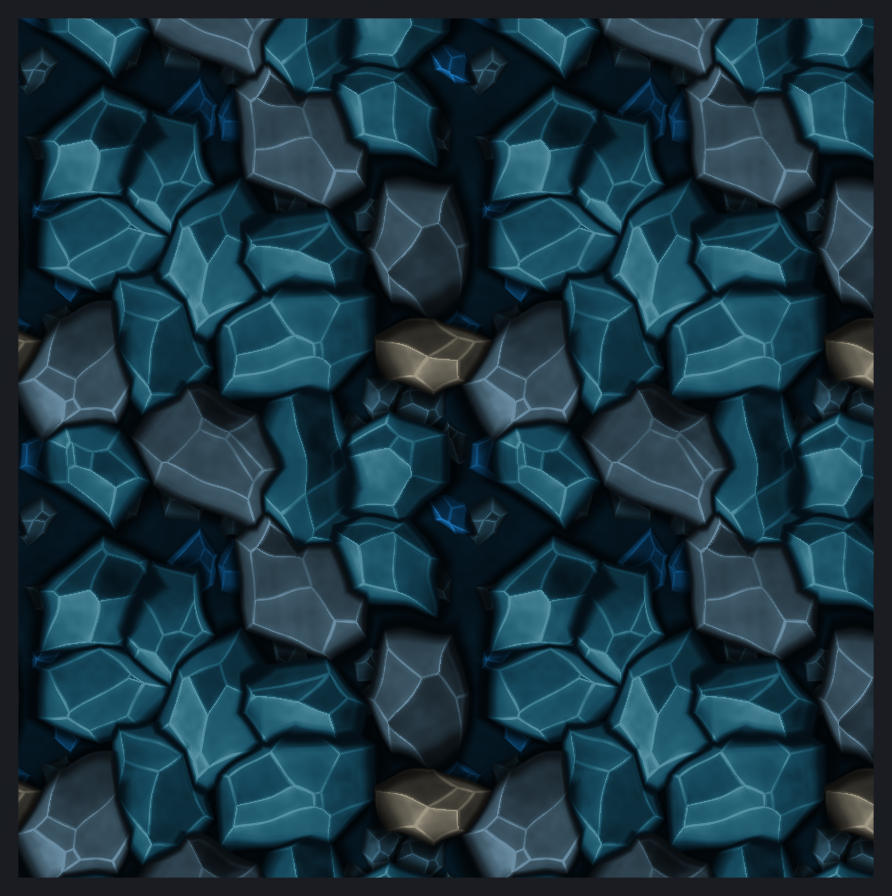
Write a Shadertoy shader that draws this texture.

```glsl
struct Stone {
    float height, rival, edge, tone, kind;
    vec2 slope;
};

vec3 hash3(vec3 p) {
    p = fract(p * vec3(.1031, .1030, .0973));
    p += dot(p, p.yxz + 33.33);
    return fract((p.xxy + p.yxx) * p.zyx);
}

// Value noise that wraps every n cells
float noise(vec2 p, float n) {
    p *= n;
    vec2 c = floor(p), f = fract(p);
    f = f * f * (3. - 2. * f);
    vec2 a = mod(c, n), b = mod(c + 1., n);
    return mix(mix(hash3(vec3(a, n)).x, hash3(vec3(b.x, a.y, n)).x, f.x),
               mix(hash3(vec3(a.x, b.y, n)).x, hash3(vec3(b, n)).x, f.x), f.y);
}

// Highest of the cut stones scattered on a wrapping n by n grid
Stone stoneLayer(vec2 p, float n, float size) {
    Stone top = Stone(-1., -1., 1., 0., 0., vec2(0, 1));
    p *= n;
    for (int j = -2; j <= 2; j++)
    for (int i = -2; i <= 2; i++) {
        vec2 cell = floor(p) + vec2(i, j);
        vec3 id = vec3(mod(cell, n), n);
        vec2 d = p - cell - .5 - .6 * (hash3(id).xy - .5);
        if (dot(d, d) > 2.2) continue;

        vec3 form = hash3(id + 40.);
        float radius = size * mix(.72, 1.15, form.x);
        float turn = 6.2832 * form.y;
        mat2 spin = mat2(cos(turn), sin(turn), -sin(turn), cos(turn));
        vec2 stretch = vec2(1.22, .86);
        d = stretch * (spin * d);

        // The lowest plane is the visible facet: six flanks, then four crown cuts
        float low = 9., next = 9., tone = 0.;
        vec2 lowSlope = vec2(0, 1), nextSlope = vec2(0);
        for (int k = 0; k < 10; k++) {
            bool crown = k > 5;
            vec3 f = hash3(id + vec3(7 * k, 3 * k, 90 + k));
            float angle = 6.2832 * (float(k) + .7 * f.x) / (crown ? 4. : 6.);
            float steep = crown ? mix(.1, .45, f.y) : mix(.65, 1.5, f.y);
            vec2 slope = -steep * vec2(cos(angle), sin(angle));
            float h = dot(slope, d) + radius * (crown ? mix(.4, .62, f.z) : steep);
            if (h < low) {
                next = low;
                nextSlope = lowSlope;
                low = h;
                lowSlope = slope;
                tone = fract(f.z * 7. + f.y * 5.);
            } else if (h < next) {
                next = h;
                nextSlope = slope;
            }
        }
        if (low > top.height) {
            top.rival = top.height;
            top.height = low;
            top.edge = (next - low) / max(length(nextSlope - lowSlope), .05);
            top.tone = tone;
            top.kind = mod(5. * (id.x + n * id.y), n * n) / (n * n);
            top.slope = (lowSlope * stretch) * spin;
        } else top.rival = max(top.rival, low);
    }
    return top;
}

vec3 tealRamp(float v) {
    vec3 c = mix(vec3(.015, .06, .09), vec3(.05, .19, .25), smoothstep(0., .32, v));
    c = mix(c, vec3(.08, .28, .36), smoothstep(.28, .5, v));
    c = mix(c, vec3(.13, .37, .45), smoothstep(.45, .7, v));
    return mix(c, vec3(.32, .56, .63), smoothstep(.65, 1., v));
}

vec3 shade(Stone s, float grain, float pixel, bool chip) {
    float gap = s.height - max(s.rival, 0.);
    float v = .5 + .42 * (s.tone - .5) + .35 * (grain - .5);
    v += .14 * dot(-normalize(s.slope), vec2(-.77, -.64));
    v += .35 * (min(s.height, .5) - .25);

    // Bright facet edges and a thin rim
    float line = 1. - smoothstep(.004, .012 + pixel, s.edge);
    float glow = 1. - smoothstep(0., .09, s.edge);
    float rim = smoothstep(.04, .08, gap) * (1. - smoothstep(.08, .12, gap));
    v += (.28 * line + .07 * glow) * (.4 + grain) + .13 * rim;
    v *= smoothstep(-.01, .14, gap);

    // Slate, brown and blue minerals
    vec3 color = tealRamp(v);
    float gray = dot(color, vec3(.3, .5, .2));
    if (chip) {
        vec3 blue = gray * vec3(.12, 1.1, 1.95);
        return .8 * mix(color, s.kind < .45 ? blue : gray * vec3(.6, 1., 1.25), .75);
    }
    if (s.kind < .22) color = mix(color, gray * vec3(.88, 1.1, 1.28), .8);
    if (s.kind > .9) color = gray * vec3(1.22, 1.17, 1.02);
    return color;
}

void mainImage(out vec4 fragColor, in vec2 fragCoord) {
    vec2 uv = fragCoord / iResolution.y;
    float period = .5026;
    vec2 p = (uv - vec2(.02, .025)) / period;
    float pixel = 1. / (period * iResolution.y);

    // Slightly bent cuts and painted grain
    vec2 bend = vec2(noise(p, 12.), noise(p + .37, 13.)) - .5;
    vec2 q = p + .022 * bend;
    float grain = .55 * noise(q, 9.) + .3 * noise(q, 23.) + .15 * noise(q, 61.);

    // Large stones above shadowed chips
    Stone big = stoneLayer(q, 4., .56);
    Stone small = stoneLayer(q, 7., .4);
    vec3 bed = mix(vec3(.01, .045, .075), vec3(.02, .11, .16), grain);
    vec3 chips = mix(bed, shade(small, grain, 7. * pixel, true), smoothstep(0., .06, small.height));
    chips *= mix(.3, 1., smoothstep(0., .14, -big.height));
    vec3 color = mix(chips, shade(big, grain, 4. * pixel, false), smoothstep(0., .03, big.height));

    // Plain dark frame
    vec2 aspect = vec2(iResolution.x / iResolution.y, 1.);
    vec2 inset = abs(uv - .5 * aspect) - .5 * aspect + .0205;
    float frame = smoothstep(-.001, .001, max(inset.x, inset.y));
    fragColor = vec4(mix(color, vec3(.10, .11, .13), frame), 1.);
}
```
